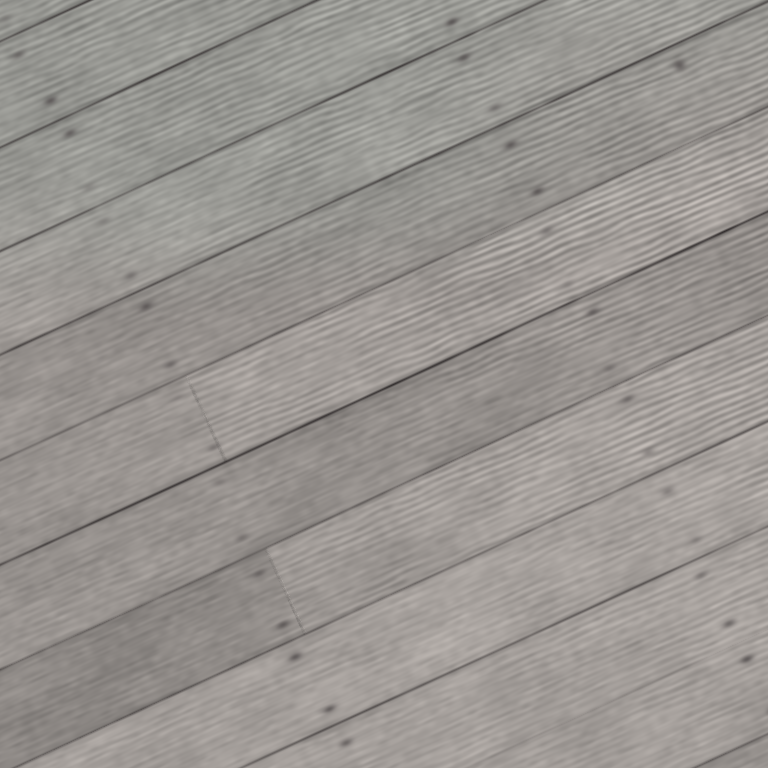
A Shadertoy shader for this texture:

```glsl
// Weathered grooved decking: long boards run diagonally, split by dark seams.
// The canvas is turned into along/across board axes; each board gets a tone,
// fine grooves, stretched grain noise, nail pairs on joists and butt joints.

const float TAU = 6.2831853;
const vec2 BOARD_DIR = vec2(0.9085, 0.418);   // unit vector along the boards
const float BOARD_WIDTH = 0.1237;
const float FIRST_SEAM = 0.05;
const float GROOVES = 13.0;                   // grooves per board
const float GROOVE_TILT = -0.035;             // grooves run slightly flatter than seams
const float FIRST_JOIST = 0.42;
const float JOIST_STEP = 0.52;
const float JOINT_ALONG = 0.434;

const vec3 COOL_WOOD = vec3(0.998, 1.000, 0.968);
const vec3 WARM_WOOD = vec3(1.025, 0.990, 0.965);
const vec3 SEAM_COLOR = vec3(0.25, 0.23, 0.23);
const vec3 NAIL_COLOR = vec3(0.33, 0.31, 0.31);

// Brightness of each board and darkness of the seam above it, top to bottom
const float TONE[12] = float[12](0.58, 0.59, 0.60, 0.61, 0.578, 0.58,
                                 0.57, 0.545, 0.635, 0.63, 0.615, 0.58);
const float SEAM[12] = float[12](0.85, 0.85, 0.85, 0.8, 0.5, 0.95,
                                 0.5, 0.6, 0.6, 0.15, 0.5, 0.5);

float hash(vec2 p) {
    vec3 q = fract(p.xyx * 0.1031);
    q += dot(q, q.yzx + 33.33);
    return fract((q.x + q.y) * q.z);
}

float noise(vec2 p) {
    vec2 cell = floor(p), f = fract(p);
    f = f * f * (3.0 - 2.0 * f);
    return mix(mix(hash(cell), hash(cell + vec2(1, 0)), f.x),
               mix(hash(cell + vec2(0, 1)), hash(cell + vec2(1, 1)), f.x), f.y);
}

// Noise centred on zero
float signedNoise(vec2 p) { return noise(p) - 0.5; }

// Soft line of a given half width around distance zero
float line(float dist, float halfWidth, float blur) {
    return 1.0 - smoothstep(halfWidth - blur, halfWidth + blur, abs(dist));
}

// Soft elongated spot
float spot(vec2 offset, vec2 radius) {
    vec2 q = offset / radius;
    return exp(-dot(q, q));
}

// Nail near the closer edge of a board, at the nearest joist
float nail(float along, float inBoard, float row) {
    float joist = floor((along - FIRST_JOIST) / JOIST_STEP + 0.5);
    float side = step(0.5, inBoard);
    vec2 id = vec2(row * 2.0 + side + 40.0, joist + 7.0);
    vec2 jitter = vec2(hash(id), hash(id + 19.0)) - 0.5;
    vec2 offset = vec2(along - FIRST_JOIST - joist * JOIST_STEP,
                       (inBoard - mix(0.2, 0.8, side)) * BOARD_WIDTH);
    float strength = mix(0.25, 0.85, hash(id + 5.0));
    return strength * spot(offset - jitter * vec2(0.022, 0.008), vec2(0.009, 0.0045));
}

// Fine grain, blotches and broad stains, all stretched along the board
float weathering(float along, float across, float row) {
    float grain = signedNoise(vec2(along * 32.0, across * 300.0));
    float fiber = signedNoise(vec2(along * 90.0, across * 140.0) + 31.0);
    float blotch = signedNoise(vec2(along * 14.0 + row * 17.0, across * 28.0));
    float stain = signedNoise(vec2(along * 5.0 + row * 9.0, across * 8.0) + 63.0);
    return 0.05 * grain + 0.045 * fiber + 0.05 * blotch + 0.045 * stain;
}

void mainImage(out vec4 fragColor, in vec2 fragCoord) {
    vec2 uv = fragCoord / iResolution.y;
    float pixel = 1.0 / iResolution.y;

    // Board axes
    float along = dot(uv, BOARD_DIR);
    float across = dot(vec2(uv.x, 1.0 - uv.y), BOARD_DIR.yx);
    across += 0.003 * signedNoise(vec2(along * 3.0, across * 5.0));
    float board = (across - FIRST_SEAM) / BOARD_WIDTH;
    float row = floor(board), inBoard = board - row;

    // Two boards are butted end to end and grow lighter past the joint
    float jointed = step(abs(abs(row - 5.0) - 1.0), 0.1);
    float pastJoint = jointed * smoothstep(-2.0 * pixel, 2.0 * pixel, along - JOINT_ALONG);
    float tone = TONE[clamp(int(row) + 1, 0, 11)];
    tone += pastJoint * (row > 5.0 ? 0.075 : 0.035);
    tone += weathering(along, across, row + pastJoint * 20.0);

    // Grooves deepen toward the upper right and break up in worn patches
    float depth = mix(0.014, 0.046, smoothstep(0.4, 1.5, uv.x * 0.7 + uv.y));
    depth *= 0.4 + 1.2 * noise(vec2(along * 16.0, board * 5.0));
    depth *= 1.0 + 0.5 * pastJoint;
    float groove = inBoard + GROOVE_TILT / BOARD_WIDTH * along;
    groove += 0.035 * signedNoise(vec2(along * 22.0, board * 6.0) + 11.0);
    tone -= depth * cos(TAU * GROOVES * groove);

    // Cool upper boards, warm middle and lower boards
    float warmth = smoothstep(1.5, 4.5, board - 1.2 * (along - 0.6)
                              + 2.0 * signedNoise(uv * 4.0));
    vec3 color = tone * mix(COOL_WOOD, WARM_WOOD, warmth);

    // Seams with uneven width and darkness, then butt joints
    float seamId = floor(board + 0.5);
    float seamDark = SEAM[clamp(int(seamId), 0, 11)];
    seamDark *= 0.5 + 0.4 * noise(vec2(along * 7.0, seamId * 13.0))
                    + 0.3 * noise(vec2(along * 40.0, seamId * 29.0));
    float seamDist = (board - seamId) * BOARD_WIDTH;
    color = mix(color, SEAM_COLOR, seamDark * line(seamDist, 0.0014, max(pixel, 0.0018)));
    color *= 1.0 - 0.12 * seamDark * spot(vec2(seamDist, 0.0), vec2(0.006));
    float jointWear = 0.13 * noise(vec2(across * 60.0, row));
    color *= 1.0 - jointWear * jointed * line(along - JOINT_ALONG, 0.002, max(pixel, 0.002));

    // Nails and one knot
    color = mix(color, NAIL_COLOR, nail(along, inBoard, row));
    color = mix(color, NAIL_COLOR, 0.75 * spot(uv - vec2(0.885, 0.915), vec2(0.008, 0.007)));

    fragColor = vec4(color, 1.0);
}
```
